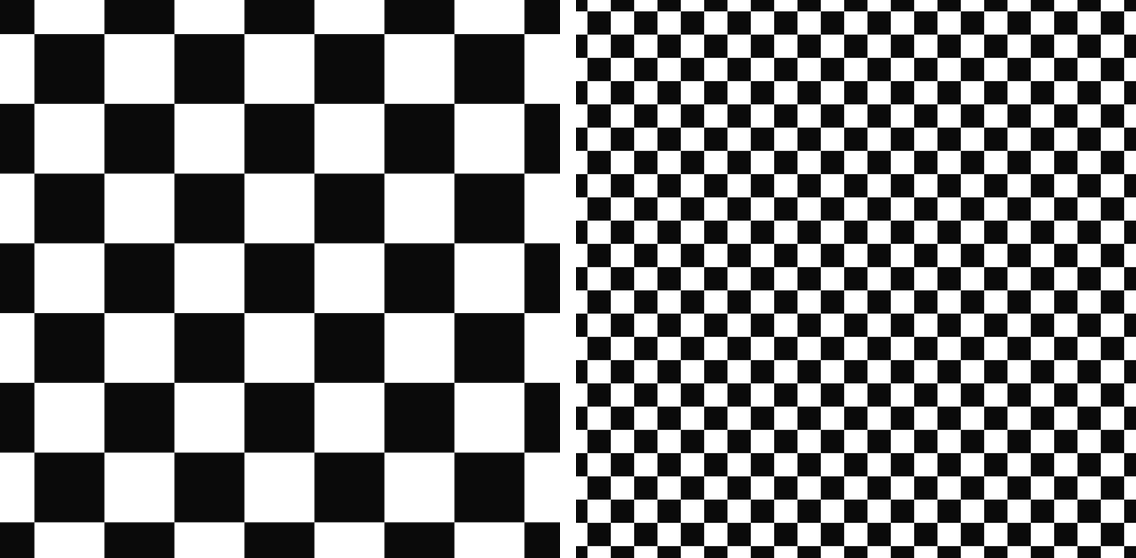
Left: one tile. Right: repeated 3 by 3.
This pattern is drawn by a Shadertoy shader. Its source:

```glsl
// Signed square wave per axis: +1 on even cells, -1 on odd cells, soft at the borders
vec2 cellSign(vec2 cell, vec2 softness) {
    vec2 borderDistance = abs(mod(cell, 2.0) - 1.0) - 0.5;
    return clamp(2.0 * borderDistance / softness, -1.0, 1.0);
}

void mainImage(out vec4 fragColor, in vec2 fragCoord) {
    // Eight cells each way, with a cell centred near the corner
    vec2 uv = fragCoord / iResolution.xy;
    vec2 cell = 8.0 * (uv - vec2(-0.001, 0.0014));

    // Borders are never thinner than one pixel
    vec2 softness = max(8.0 / iResolution.xy, vec2(0.0156));
    vec2 side = cellSign(cell, softness);

    // Equal signs give a dark square, opposite signs a light one
    float dark = 0.5 + 0.5 * side.x * side.y;
    fragColor = vec4(mix(vec3(1.0), vec3(0.04), dark), 1.0);
}
```
